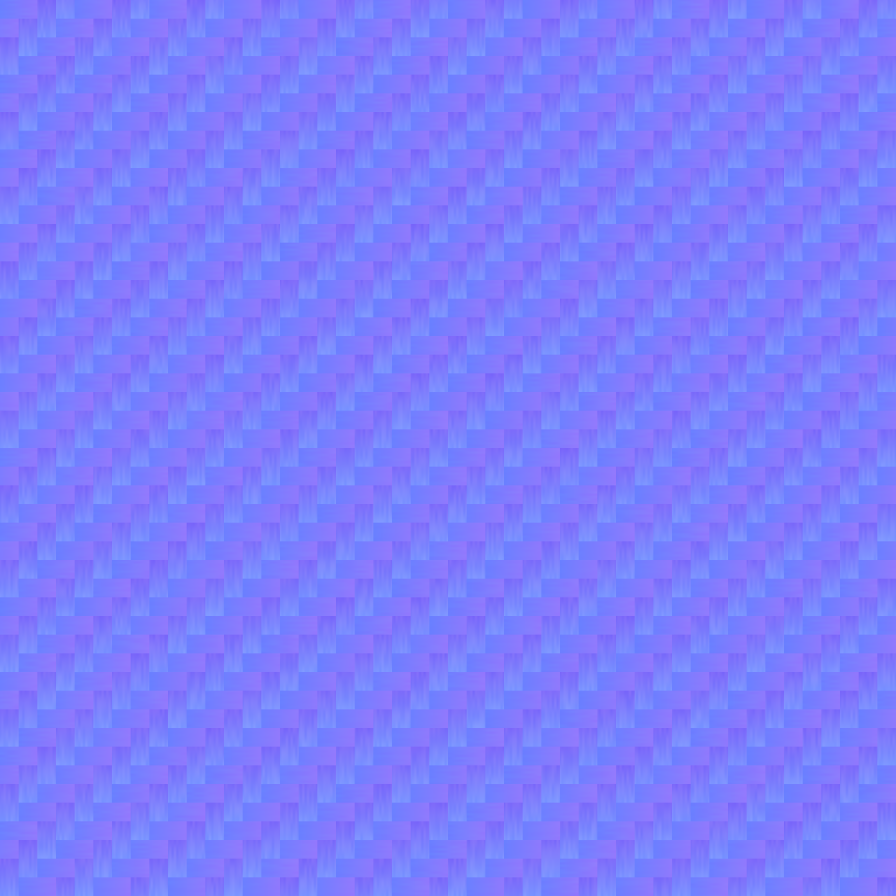
Give the GLSL for this texture map, as a WebGL 2 fragment shader.

```glsl
#version 300 es
precision highp float;
// Tangent-space normal map of a 2x2 twill carbon weave.
// Each tow floats over two cells; its normal tilts along its length,
// and fine fibre streaks roll the normal across its width.

uniform vec2 u_resolution;
out vec4 outColor;

const float CELLS = 48.0;          // cells per side, a multiple of TWILL
const float TWILL = 4.0;           // cells per weave repeat
const float FLOAT_LENGTH = 2.0;    // cells a tow stays on top
const float FIBRES = 8.0;          // streaks across one tow
const float STREAK_STEPS = 3.0;    // streak changes along one tow
const float WEFT_STREAK = 0.016;   // streak strength, horizontal tows
const float WARP_STREAK = 0.030;   // streak strength, vertical tows
const float BEND_STREAK = 0.022;   // streak effect on the lengthwise tilt
const float TOW_VARIATION = 0.012; // tilt difference between tows
const int SAMPLES = 3;             // antialiasing samples per axis

const vec3 WEFT_LEFT   = vec3(0.420, 0.500, 1.000);
const vec3 WEFT_RIGHT  = vec3(0.570, 0.475, 0.990);
const vec3 WARP_TOP    = vec3(0.495, 0.420, 0.980);
const vec3 WARP_BOTTOM = vec3(0.485, 0.580, 1.000);

float hash(vec2 p) {
    return fract(sin(dot(p, vec2(127.1, 311.7))) * 43758.5453);
}

// Smooth value noise in -1..1
float noise(vec2 p) {
    vec2 i = floor(p);
    vec2 f = fract(p);
    f = f * f * (3.0 - 2.0 * f);
    float low = mix(hash(i), hash(i + vec2(1.0, 0.0)), f.x);
    float high = mix(hash(i + vec2(0.0, 1.0)), hash(i + 1.0), f.x);
    return mix(low, high, f.y) * 2.0 - 1.0;
}

// Streaks for one tow: along and across both run from 0 to 1
float fibreStreak(float along, float across, float seed) {
    vec2 offset = floor(vec2(seed, fract(seed * 17.0)) * 200.0);
    return noise(vec2(along * STREAK_STEPS, across * FIBRES) + offset);
}

vec3 weaveNormal(vec2 uv) {
    vec2 grid = uv * CELLS;
    vec2 cell = floor(grid);
    vec2 local = fract(grid);

    // Diagonal step: 0, 1 lie on a weft tow; 2, 3 on a warp tow
    float phase = mod(cell.x - cell.y - 1.0, TWILL);
    bool isWeft = phase < FLOAT_LENGTH;
    float stepInTow = mod(phase, FLOAT_LENGTH);

    // Wrapped identity of the tow, taken from its first cell
    vec2 start = cell + (isWeft ? vec2(-stepInTow, 0.0) : vec2(0.0, stepInTow));
    start = mod(start, CELLS);
    float seed = hash(start + (isWeft ? 3.0 : 71.0));

    // Weft runs left to right, warp runs top to bottom
    float along = (stepInTow + (isWeft ? local.x : 1.0 - local.y)) / FLOAT_LENGTH;
    float across = isWeft ? local.y : local.x;
    float streak = fibreStreak(along, across, seed);
    float towTilt = (seed * 2.0 - 1.0) * TOW_VARIATION;

    vec3 color;
    if (isWeft) {
        color = mix(WEFT_LEFT, WEFT_RIGHT, along);
        float strength = WEFT_STREAK * mix(0.3, 1.0, fract(seed * 7.0));
        color.rg += vec2(towTilt, strength * streak);
    } else {
        color = mix(WARP_TOP, WARP_BOTTOM, along);
        color.rg += vec2(WARP_STREAK, BEND_STREAK) * streak;
        color.g += towTilt;
    }
    return color;
}

void main() {
    // Average a small grid of samples inside each pixel
    vec2 corner = floor(gl_FragCoord.xy);
    vec3 sum = vec3(0.0);
    for (int y = 0; y < SAMPLES; y++) {
        for (int x = 0; x < SAMPLES; x++) {
            vec2 offset = (vec2(x, y) + 0.5) / float(SAMPLES);
            sum += weaveNormal((corner + offset) / u_resolution);
        }
    }
    outColor = vec4(sum / float(SAMPLES * SAMPLES), 1.0);
}
```
